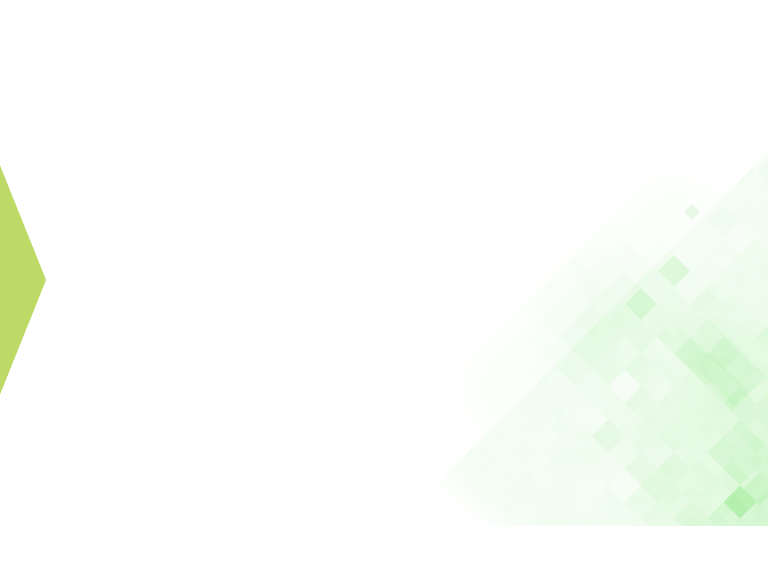
This background is drawn by a Shadertoy shader. Its source:

```glsl
#define CELL 0.0573
#define LATTICE_ORIGIN vec2(1.1128, 0.4722)
#define FLOOR_Y 0.087
#define ARROW_TIP vec2(0.080, 0.514)
#define ARROW_HALF_HEIGHT 0.199
#define ARROW_COLOR vec3(0.745, 0.853, 0.400)
#define GREEN_ABSORB vec3(1.0, 0.20, 1.08)
#define EDGE_A -0.75
#define SAMPLES 3

// Accent tiles: lattice centre, half size, added strength
const vec4 ACCENTS[11] = vec4[11](
    vec4(0.0, 0.0, 0.48, 0.09), vec4(0.0, 2.0, 0.48, 0.075),
    vec4(-1.24, 4.33, 0.24, 0.08), vec4(3.0, -5.0, 0.5, 0.045),
    vec4(6.0, -5.0, 0.5, 0.04), vec4(8.0, -1.0, 0.5, 0.05),
    vec4(9.0, -3.0, 0.5, 0.11), vec4(9.2, -2.0, 0.5, 0.06),
    vec4(5.0, -6.0, 0.5, -0.03), vec4(2.0, -3.0, 0.5, -0.045),
    vec4(3.0, -1.0, 0.5, -0.03));

float hash(vec2 p) {
    return fract(sin(dot(p, vec2(127.1, 311.7))) * 4375.85);
}

float blob(vec2 p, vec2 centre, vec2 radius) {
    vec2 d = (p - centre) / radius;
    return exp(-dot(d, d));
}

float box(vec2 p, vec2 lo, vec2 hi) {
    vec2 inside = step(lo, p) * step(p, hi);
    return inside.x * inside.y;
}

// x runs down to the right, y runs up to the right
vec2 toLattice(vec2 p) {
    vec2 d = p - LATTICE_ORIGIN;
    return vec2(d.x - d.y, d.x + d.y) / CELL;
}

float greenStrength(vec2 q) {
    vec2 cell = floor(q + 0.5);
    vec2 halfCell = floor(q * 2.0);
    vec2 stepped = mix(q, cell, 0.75);

    // Sharp diagonal sheet and its deepening toward the corner
    float sheet = step(EDGE_A, q.x) * smoothstep(-12.0, -10.0, q.y);
    float s = 0.043 * sheet;
    s += 0.045 * sheet * smoothstep(0.0, 7.0, stepped.x) * smoothstep(-8.0, -4.0, stepped.y);

    // Tiled clouds
    float cloud = blob(cell, vec2(-0.3, -1.4), vec2(2.6, 2.7));
    s += 0.055 * cloud * step(0.14, cloud);
    s += 0.040 * sheet * blob(stepped, vec2(4.4, 1.0), vec2(3.0));
    s += 0.075 * sheet * blob(stepped, vec2(10.0, -2.5), vec2(3.5));

    // Uneven tiles at two scales
    float calm = smoothstep(-10.0, -4.0, q.y);
    s *= 1.0 + mix(0.15, 0.45, calm) * (hash(cell) - 0.5);
    s *= 1.0 + 0.22 * (hash(halfCell + 17.0) - 0.5);

    // Long overlapping blocks
    s += 0.045 * box(q, vec2(2.5, -0.5), vec2(6.0, 1.6));
    s += 0.035 * box(q, vec2(3.5, -0.3), vec2(5.9, 0.6));

    for (int i = 0; i < 11; i++) {
        vec4 t = ACCENTS[i];
        s += t.w * box(q, t.xy - t.z, t.xy + t.z);
    }

    // Faint halo outside the sheet
    float halo = smoothstep(-6.0, EDGE_A, q.x) * (1.0 - step(EDGE_A, q.x));
    halo *= smoothstep(-11.0, -6.0, q.y) * (1.0 - smoothstep(3.0, 8.0, q.y));
    return max(s + 0.014 * halo, 0.0);
}

vec3 scene(vec2 p) {
    float s = greenStrength(toLattice(p)) * step(FLOOR_Y, p.y);
    vec3 color = 1.0 - s * GREEN_ABSORB;

    // Arrow on the left border
    float reach = ARROW_TIP.x * (1.0 - abs(p.y - ARROW_TIP.y) / ARROW_HALF_HEIGHT);
    return mix(color, ARROW_COLOR, step(p.x, reach));
}

void mainImage(out vec4 fragColor, in vec2 fragCoord) {
    // Supersampling smooths every edge
    vec3 sum = vec3(0.0);
    for (int j = 0; j < SAMPLES; j++) {
        for (int i = 0; i < SAMPLES; i++) {
            vec2 offset = (vec2(i, j) + 0.5) / float(SAMPLES) - 0.5;
            sum += scene((fragCoord + offset) / iResolution.y);
        }
    }
    fragColor = vec4(sum / float(SAMPLES * SAMPLES), 1.0);
}
```
